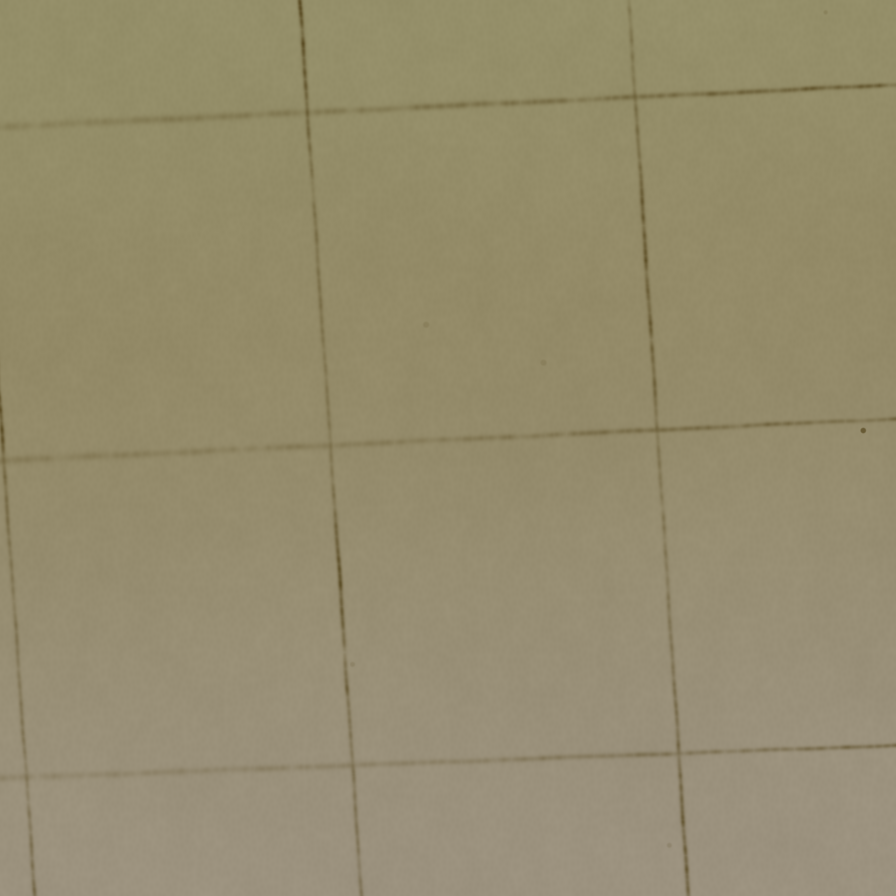
This texture is drawn by a WebGL 1 fragment shader. Its source:

```glsl
precision highp float;
// Aged olive paper ruled with a slightly tilted, faint and broken square grid.

uniform vec2 u_resolution;

// Paper tones, from the top edge to the bottom edge
const vec3 PAPER_TOP = vec3(0.582, 0.560, 0.412);
const vec3 PAPER_MIDDLE = vec3(0.576, 0.540, 0.402);
const vec3 PAPER_BOTTOM = vec3(0.612, 0.574, 0.500);
const vec3 INK = vec3(0.330, 0.270, 0.110);

// Grid placement in canvas units
const vec2 ORIGIN = vec2(0.4036, 0.4857);
const vec2 TILT = vec2(0.069, 0.0469);
const vec2 COLUMN_STEP = vec2(0.3646, 0.3672);  // bottom, top
const vec2 ROW_STEP = vec2(0.3630, 0.3685);     // left, right
const vec2 ROW_BEND = vec2(0.025, 0.011);       // left, right

// Line and paper character
const float COLUMN_WIDTH = 0.0026;
const vec2 ROW_WIDTH = vec2(0.0046, 0.0026);    // left, right
const vec2 COLUMN_INK = vec2(0.25, 0.58);       // light, heavy pressure
const vec2 ROW_INK = vec2(0.17, 0.48);          // left, right
const float WOBBLE = 0.0003;
const float MOTTLE = 0.010;
const float GRAIN = 0.014;
const float SPECK_DENSITY = 0.06;
const vec2 INK_SPOT = vec2(0.9635, 0.5195);

vec2 hash2(vec2 p) {
  vec3 q = fract(vec3(p.xyx) * vec3(0.1031, 0.1030, 0.0973));
  q += dot(q, q.yzx + 33.33);
  return fract((q.xx + q.yz) * q.zy);
}

// Distance to the nearest jittered point, centred near zero
float cellular(vec2 p) {
  vec2 cell = floor(p);
  float nearest = 4.0;
  for (int j = -1; j <= 1; j++) {
    for (int i = -1; i <= 1; i++) {
      vec2 neighbour = cell + vec2(float(i), float(j));
      vec2 offset = neighbour + hash2(neighbour) - p;
      nearest = min(nearest, dot(offset, offset));
    }
  }
  return sqrt(nearest) - 0.47;
}

// Broken ink along a stroke: cellular dashes over slow sines
float inkFlow(float t, float seed) {
  float dashes = cellular(vec2(t * 95.0, seed * 7.3 + 20.0));
  float patches = cellular(vec2(t * 27.0, seed * 3.7 + 60.0));
  float slow = sin(t * 19.0 + 4.1 * seed + sin(t * 41.0));
  return clamp(1.0 - 1.0 * dashes - 0.6 * patches + 0.12 * slow, 0.15, 1.6);
}

float waver(float t, float seed) {
  return WOBBLE * (sin(t * 31.0 + seed * 5.0) + 0.6 * sin(t * 83.0 + seed));
}

// Soft stroke profile that never gets thinner than a pixel
float stroke(float dist, float width, float pixel) {
  float w = max(width, pixel);
  return exp(-dist * dist / (w * w)) * width / w;
}

float spot(vec2 offset, float radius, float pixel) {
  return 1.0 - smoothstep(radius - pixel, radius + pixel, length(offset));
}

vec3 paper(vec2 uv) {
  float height = uv.y - 0.10 * (uv.x - 0.5);
  vec3 tone = mix(PAPER_BOTTOM, PAPER_MIDDLE, smoothstep(-0.05, 0.71, height));
  tone = mix(tone, PAPER_TOP, smoothstep(0.62, 1.0, height));
  float clouds = sin(uv.x * 9.0 + 2.0 * sin(uv.y * 7.0)) * sin(uv.y * 11.0 + uv.x * 4.0);
  float blotch = cellular(uv * vec2(24.0, 18.0)) + 0.7 * cellular(uv * 53.0 + 7.0);
  float fibre = cellular(uv * vec2(170.0, 120.0));
  return tone + 0.004 * clouds - MOTTLE * blotch + GRAIN * fibre;
}

void main() {
  vec2 uv = gl_FragCoord.xy / u_resolution;
  float pixel = 1.0 / min(u_resolution.x, u_resolution.y);

  // Columns: leaning strokes with dark stretches
  float columnStep = mix(COLUMN_STEP.x, COLUMN_STEP.y, uv.y);
  float across = (uv.x - ORIGIN.x + TILT.x * uv.y) / columnStep;
  float column = floor(across + 0.5);
  float columnDist = (across - column) * columnStep + waver(uv.y, column);
  float pressure = 0.5 + 0.5 * sin(9.7 * uv.y - 1.36 + 2.45 * column);
  float columnInk = mix(COLUMN_INK.x, COLUMN_INK.y, pow(pressure, 3.0));
  columnInk *= inkFlow(uv.y, column) * stroke(columnDist, COLUMN_WIDTH, pixel);

  // Rows: blurred and pale on the left, crisper on the right
  float rowStep = mix(ROW_STEP.x, ROW_STEP.y, uv.x);
  float up = (uv.y - ORIGIN.y - TILT.y * uv.x) / rowStep;
  up -= mix(ROW_BEND.x, ROW_BEND.y, uv.x) * up * up;
  float row = floor(up + 0.5);
  float rowDist = (up - row) * rowStep + waver(uv.x, row + 3.0);
  float rowInk = mix(ROW_INK.x, ROW_INK.y, uv.x * uv.x) * mix(0.7, 1.1, uv.y);
  rowInk *= inkFlow(uv.x, row + 3.0);
  rowInk *= stroke(rowDist, mix(ROW_WIDTH.x, ROW_WIDTH.y, uv.x), pixel);

  // Sparse specks and one darker ink spot
  vec2 speckCell = floor(uv * 9.0);
  vec2 chance = hash2(speckCell + 41.0);
  vec2 speckPos = (speckCell + 0.1 + 0.8 * hash2(speckCell + 17.0)) / 9.0;
  float speck = 0.16 * step(chance.x, SPECK_DENSITY);
  speck *= spot(uv - speckPos, mix(0.002, 0.004, chance.y), max(pixel, 0.0015));
  speck = max(speck, 0.7 * spot(uv - INK_SPOT, 0.003, max(pixel, 0.001)));

  float ink = max(columnInk + rowInk * (1.0 - columnInk), speck);
  gl_FragColor = vec4(mix(paper(uv), INK, clamp(ink, 0.0, 0.9)), 1.0);
}
```
